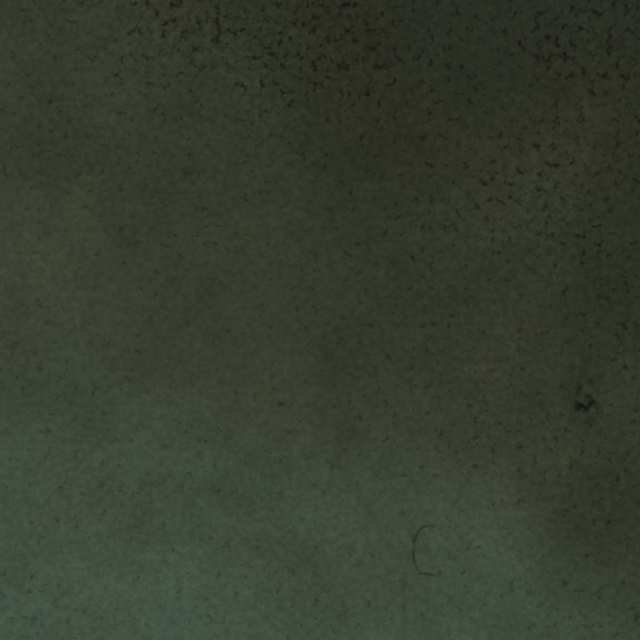
Give the GLSL for this texture, as a WebGL 2 fragment shader.

```glsl
#version 300 es
precision highp float;
// Dim, weathered wall: a teal-to-olive-to-umber wash with cloudy stains,
// covered by fine soft grain and dark pores that thicken toward the top and
// right, plus one small smudge and one curved scratch. All gradient noise.
uniform vec2 u_resolution;
out vec4 fragColor;

const vec3 TEAL  = vec3(0.262, 0.326, 0.268);
const vec3 OLIVE = vec3(0.232, 0.256, 0.198);
const vec3 UMBER = vec3(0.168, 0.180, 0.136);

// Integer hash giving a unit gradient for each lattice cell
vec2 cellGradient(vec2 cell, uint seed) {
    uvec2 q = uvec2(ivec2(cell) + 4096);
    uint h = q.x * 1597334677u ^ q.y * 3812015801u ^ seed * 2654435769u;
    h = (h ^ (h >> 15)) * 2246822519u;
    h = (h ^ (h >> 13)) * 3266489917u;
    float angle = float((h ^ (h >> 16)) & 65535u) / 65536.0 * 6.28319;
    return vec2(cos(angle), sin(angle));
}

// Gradient noise, roughly -1 to 1
float gradientNoise(vec2 p, uint seed) {
    vec2 i = floor(p), f = p - i;
    vec2 w = f * f * f * (f * (f * 6.0 - 15.0) + 10.0);
    vec2 e = vec2(0.0, 1.0);
    float a = dot(cellGradient(i, seed), f);
    float b = dot(cellGradient(i + e.yx, seed), f - e.yx);
    float c = dot(cellGradient(i + e.xy, seed), f - e.xy);
    float d = dot(cellGradient(i + e.yy, seed), f - e.yy);
    return 1.4 * mix(mix(a, b, w.x), mix(c, d, w.x), w.y);
}

float fbm(vec2 p, int octaves, float gain, uint seed) {
    mat2 turn = mat2(1.6, 1.2, -1.2, 1.6);
    float sum = 0.0, amp = 1.0;
    for (int k = 0; k < octaves; k++) {
        sum += amp * gradientNoise(p, seed + uint(k));
        p = turn * p;
        amp *= gain;
    }
    return sum;
}

// Soft round falloff, 1 at the centre
float softSpot(vec2 p, vec2 centre, vec2 size) {
    vec2 d = (p - centre) / size;
    return exp(-dot(d, d));
}

// Broad colour wash with cloudy borders
vec3 wash(vec2 p) {
    float cloud = fbm(p * 3.0, 4, 0.5, 11u);
    float teal = 1.0 - smoothstep(-0.06, 0.60, p.y + 0.25 * p.x + 0.16 * cloud);
    float shade = smoothstep(0.45, 1.5, 0.6 * p.x + 0.9 * p.y + 0.14 * cloud);
    shade += 0.32 * softSpot(p, vec2(0.56, 0.68), vec2(0.15, 0.32));
    shade += 0.30 * smoothstep(0.72, 1.05, p.x) * (1.0 - p.y);
    shade -= 0.30 * softSpot(p, vec2(0.82, 0.66), vec2(0.14, 0.14));
    vec3 color = mix(mix(OLIVE, TEAL, teal), UMBER, clamp(shade, 0.0, 1.0));
    // Faint cool and warm drifts
    float drift = fbm(p * 4.5 + 7.0, 3, 0.5, 23u);
    return color + drift * vec3(-0.005, 0.001, 0.004);
}

// Strength of the rough surface: strongest at the top and right
float roughness(vec2 p) {
    float patches = 0.65 + 0.5 * fbm(p * 5.0, 3, 0.5, 31u);
    float corner = smoothstep(0.60, 1.40, 0.85 * p.x + 0.65 * p.y);
    float topLeft = softSpot(p, vec2(0.28, 0.98), vec2(0.30, 0.20));
    return clamp(0.18 + patches * (0.80 * corner + 0.70 * topLeft), 0.0, 1.0);
}

// Small dark pores where fine noise dips low
float pores(vec2 p, float rough) {
    float n = fbm(p * 72.0, 2, 0.7, 41u);
    float threshold = mix(0.40, 0.02, rough);
    return smoothstep(threshold, threshold + 0.85, n) * (0.35 + 0.65 * rough);
}

// Thin arc open to the right, with a wavering, broken line
float scratch(vec2 p, vec2 centre, float radius, float width) {
    vec2 d = (p - centre) * vec2(1.25, 1.0);
    float wobble = 0.004 * gradientNoise(p * 45.0, 53u);
    float line = 1.0 - smoothstep(0.1 * width, width, abs(length(d) - radius + wobble));
    float span = 1.0 - smoothstep(-0.010, 0.022, d.x);
    return line * span * clamp(0.7 + 0.9 * gradientNoise(p * 75.0, 57u), 0.0, 1.0);
}

// Ragged smudge with a denser core
float smudge(vec2 p, vec2 centre) {
    vec2 q = p + 0.008 * vec2(gradientNoise(p * 60.0, 61u), gradientNoise(p * 60.0, 67u));
    float ragged = 0.7 + 0.9 * fbm(p * 75.0, 2, 0.6, 63u);
    float halo = softSpot(q, centre + vec2(-0.004, 0.012), vec2(0.020, 0.036));
    float core = softSpot(q, centre + vec2(0.004, -0.004), vec2(0.016, 0.012));
    return clamp((0.50 * halo + 0.50 * core) * ragged, 0.0, 1.0);
}

void main() {
    vec2 p = gl_FragCoord.xy / u_resolution;
    float rough = roughness(p);
    vec3 color = wash(p);

    // Cloudy stains, soft mottling and fine grain
    float stain = fbm(p * 6.0 + 3.0, 3, 0.6, 77u);
    float mottle = fbm(p * 20.0, 3, 0.7, 71u);
    float grain = fbm(p * 88.0, 2, 0.75, 83u);
    color *= 1.0 + 0.050 * stain + 0.040 * mottle;
    color *= 1.0 + mix(0.070, 0.135, rough) * grain;

    // Dark marks
    color *= 1.0 - 0.38 * pores(p, rough);
    color *= 1.0 - 0.30 * scratch(p, vec2(0.677, 0.140), 0.040, 0.0040);
    color *= 1.0 - 0.65 * smudge(p, vec2(0.914, 0.368));
    fragColor = vec4(color * 1.01, 1.0);
}
```
